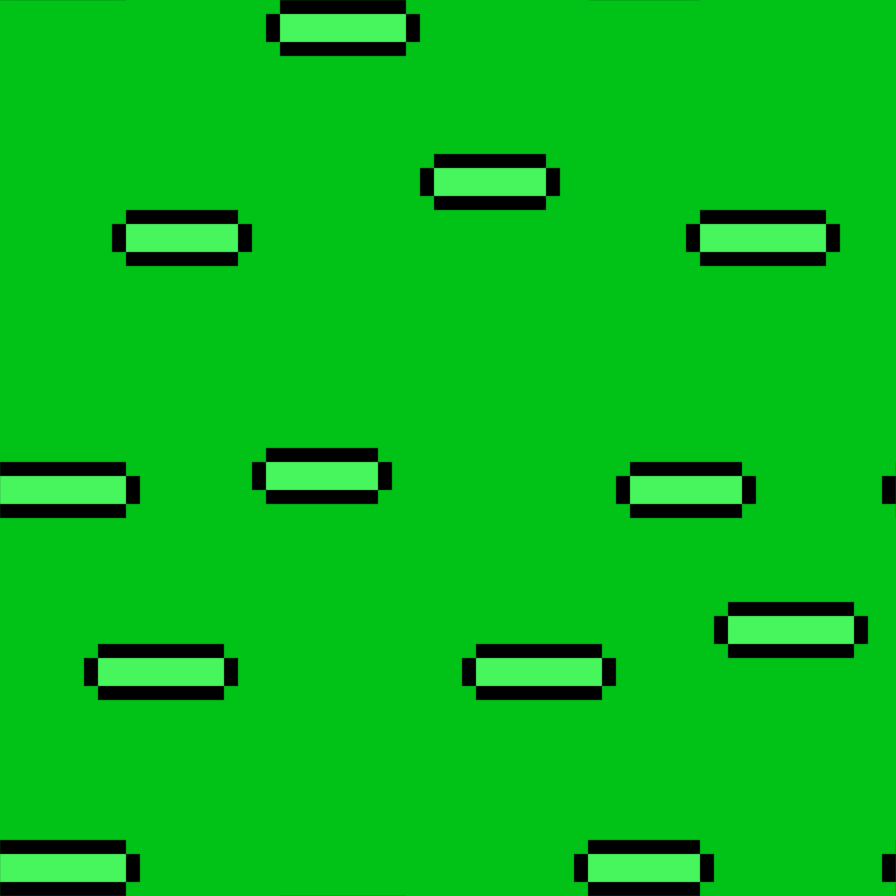
Give the GLSL for this pattern, as a three.js fragment shader.

```glsl
// Scattered blocky capsules on flat green, laid out on a coarse square grid.
// Each cell of a staggered, wrapping lattice holds one capsule at a hashed
// position, snapped to the grid so that every edge is a whole block.

varying vec2 vUv;

const vec3 GROUND = vec3(0.0, 0.76, 0.09);
const vec3 OUTLINE = vec3(0.0);
const vec3 FILL = vec3(0.28, 0.96, 0.36);

const float BLOCKS = 64.0;              // blocks across the canvas
const vec2 LATTICE = vec2(3.0, 4.0);    // capsules across and up
const vec2 PHASE = vec2(6.0, 9.0);      // lattice shift, in whole blocks
const vec2 MARGIN = vec2(2.0, 2.0);     // free blocks kept inside a cell
const vec2 JITTER = vec2(6.0, 9.0);     // range of the random position
const float SHORT_WIDTH = 10.0;         // a long capsule is one block wider
const float HEIGHT = 4.0;
const float SOFTNESS = 0.06;            // half width of an edge, in blocks
const float SEED = 17.0;

// Three random values from a lattice cell, without sine.
vec3 hash3(vec2 cell) {
  vec3 h = fract(vec3(cell.xyx + SEED) * vec3(0.1031, 0.1030, 0.0973));
  h += dot(h, h.yxz + 33.33);
  return fract((h.xxy + h.yzz) * h.zyx);
}

// Soft-edged coverage of the rectangle from low to high.
float rectangle(vec2 p, vec2 low, vec2 high) {
  vec2 inside = smoothstep(low - SOFTNESS, low + SOFTNESS, p)
              * (1.0 - smoothstep(high - SOFTNESS, high + SOFTNESS, p));
  return inside.x * inside.y;
}

void main() {
  vec2 p = vUv * BLOCKS + PHASE;
  vec2 pitch = BLOCKS / LATTICE;

  // Find the cell; every other row is moved by half a pitch.
  float row = floor(p.y / pitch.y);
  float stagger = 0.5 * pitch.x * mod(row, 2.0);
  float column = floor((p.x - stagger) / pitch.x);
  vec2 origin = vec2(column, row) * pitch + vec2(stagger, 0.0);

  // Place the capsule and choose its length.
  vec3 random = hash3(mod(vec2(column, row), LATTICE));
  vec2 corner = floor(origin + MARGIN + random.xy * JITTER + 0.01);
  vec2 size = vec2(SHORT_WIDTH + step(0.5, random.z), HEIGHT);
  vec2 q = p - corner;

  // Two crossed rectangles leave the four corner blocks open.
  float tall = rectangle(q, vec2(1.0, 0.0), size - vec2(1.0, 0.0));
  float wide = rectangle(q, vec2(0.0, 1.0), size - vec2(0.0, 1.0));
  float core = rectangle(q, vec2(1.0), size - 1.0);

  vec3 color = mix(GROUND, OUTLINE, max(tall, wide));
  color = mix(color, FILL, core);
  gl_FragColor = vec4(color, 1.0);
}
```
